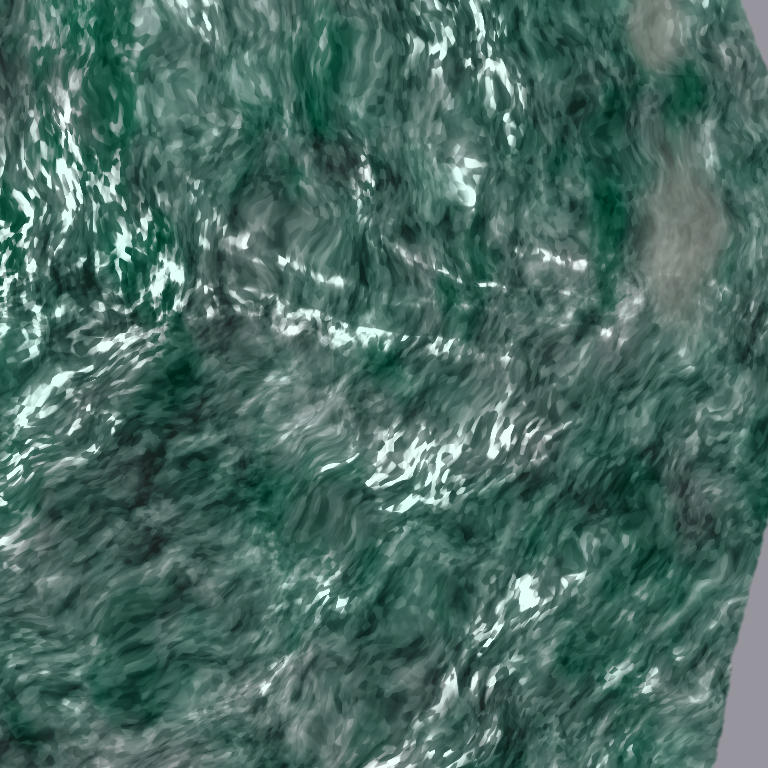
Give the GLSL for this texture, as a Shadertoy shader.

```glsl
// Green mica schist: silvery flakes and fibres that run upright at the top
// and slant below, drawn with stretched noise and soft Voronoi facets.
// Pale quartz lenses and a grey backdrop lie along the right side.

const vec3 BACKDROP = vec3(0.59, 0.58, 0.61);
const vec3 QUARTZ = vec3(0.50, 0.53, 0.50);
const vec3 DEEP_GREEN = vec3(0.03, 0.30, 0.22);

float hash(vec2 p) {
    vec3 q = fract(p.xyx * vec3(0.1031, 0.1030, 0.0973));
    q += dot(q, q.yzx + 33.33);
    return fract((q.x + q.y) * q.z);
}

float noise(vec2 p) {
    vec2 cell = floor(p), f = fract(p);
    f = f * f * (3.0 - 2.0 * f);
    float low = mix(hash(cell), hash(cell + vec2(1, 0)), f.x);
    float high = mix(hash(cell + vec2(0, 1)), hash(cell + vec2(1, 1)), f.x);
    return mix(low, high, f.y);
}

float fbm(vec2 p, int octaves) {
    float sum = 0.0, total = 0.0, weight = 1.0;
    for (int i = 0; i < octaves; i++) {
        sum += weight * noise(p);
        total += weight;
        weight *= 0.55;
        p = mat2(1.6, 1.2, -1.2, 1.6) * p + 17.3;
    }
    return sum / total;
}

vec2 rotate(vec2 p, float angle) {
    float c = cos(angle), s = sin(angle);
    return vec2(c * p.x + s * p.y, c * p.y - s * p.x);
}

// Random brightness per Voronoi cell, blended softly across cell borders
float facets(vec2 p) {
    vec2 cell = floor(p);
    float sum = 0.0, total = 1e-6;
    for (int y = -1; y <= 1; y++)
    for (int x = -1; x <= 1; x++) {
        vec2 id = cell + vec2(x, y);
        vec2 d = id + vec2(hash(id + 7.1), hash(id + 41.7)) - p;
        float weight = exp(-14.0 * dot(d, d));
        sum += weight * hash(id + 93.0);
        total += weight;
    }
    return sum / total;
}

float ellipse(vec2 p, vec2 center, vec2 radius, float softness) {
    float d = length((p - center) / radius);
    return 1.0 - smoothstep(1.0 - softness, 1.0 + softness, d);
}

// Relief of mica lying along one direction, roughly centred on zero
float micaTone(vec2 p, float angle, float sheen) {
    vec2 q = rotate(p, angle) + angle * 3.0;
    float fibre = (fbm(q * vec2(16.0, 48.0), 4) - 0.5) / 0.13;
    float coarse = facets(q * vec2(38.0, 72.0));
    float fine = facets(q * vec2(85.0, 170.0) + 9.0);
    float crease = 1.0 - abs(2.0 * fbm(q * vec2(9.0, 24.0) + 31.0, 3) - 1.0);
    float glint = smoothstep(0.45, 0.95, 0.55 * coarse + 0.45 * fine + 0.04 * fibre);
    float grain = 0.46 * fibre + 1.1 * (coarse - 0.5) + 1.3 * (fine - 0.5);
    return grain - 0.7 * pow(crease, 14.0) + sheen * (0.45 + 3.2 * glint);
}

// Six tones from shadowed green to silver
vec3 micaColor(float tone) {
    vec3 ramp[6] = vec3[6](
        vec3(0.15, 0.26, 0.24), vec3(0.23, 0.35, 0.32), vec3(0.31, 0.42, 0.40),
        vec3(0.41, 0.51, 0.48), vec3(0.55, 0.62, 0.61), vec3(0.73, 0.82, 0.80));
    float level = (tone + 1.3) / 0.68;
    vec3 color = ramp[0] * (1.0 - 0.3 * clamp(-level, 0.0, 1.5));
    for (int i = 1; i < 6; i++)
        color = mix(color, ramp[i], clamp(level - float(i - 1), 0.0, 1.0));
    return color + 0.12 * clamp(level - 5.0, 0.0, 1.5);
}

float rockEdge(float y) {
    float lower = 0.085 * (1.0 - smoothstep(-0.05, 0.48, y));
    float upper = 0.05 * smoothstep(0.85, 1.02, y);
    return 1.015 - lower - upper + 0.016 * (fbm(vec2(y * 22.0, 3.0), 4) - 0.5);
}

void mainImage(out vec4 fragColor, in vec2 fragCoord) {
    vec2 uv = fragCoord / iResolution.xy;
    vec2 wobble = vec2(fbm(uv * 7.0, 3), fbm(uv * 7.0 + 50.0, 3)) - 0.5;
    vec2 p = uv + 0.07 * wobble;

    // Fibre directions: upright above, slanted below, flatter at lower left
    float upright = smoothstep(0.48, 0.72, p.y);
    float flatter = (1.0 - upright) * (1.0 - smoothstep(0.2, 0.5, p.x));
    float slanted = 1.0 - upright - flatter;

    // Silvery areas: a broad left patch and drifting streaks
    float drift = fbm(rotate(p, mix(0.7, 1.57, upright)) * vec2(5.0, 11.0) + 4.0, 3);
    float sheen = smoothstep(0.52, 0.72, drift) * (1.0 - 0.6 * smoothstep(0.6, 0.9, uv.x));
    sheen = max(sheen, 0.85 * ellipse(p, vec2(0.07, 0.64), vec2(0.15, 0.2), 0.35));

    float tone = upright * micaTone(p, 1.6, sheen)
        + slanted * micaTone(p, 0.95, sheen)
        + flatter * micaTone(p, 0.5, sheen);
    tone /= length(vec3(upright, slanted, flatter));
    tone += 2.6 * (fbm(p * 5.0 + 12.0, 3) - 0.5) - 0.28;
    tone += 0.4 * smoothstep(0.75, 0.95, uv.x);
    vec3 color = micaColor(tone);

    // Patches of richer green, strongest among the upright fibres
    float green = smoothstep(0.5, 0.75, fbm(p * vec2(13.0, 6.0) + 71.0, 3));
    green *= (0.35 + 0.35 * upright) * (1.0 - smoothstep(0.3, 1.6, tone));
    color = mix(color, DEEP_GREEN + 0.06 * tone, green);
    color += vec3(-0.13, 0.03, -0.02) * (fbm(p * 9.0 + 23.0, 3) - 0.42);

    // Cloudy quartz lenses
    float quartz = ellipse(p, vec2(0.87, 0.68), vec2(0.055, 0.12), 0.4);
    quartz = max(quartz, ellipse(p, vec2(0.86, 0.97), vec2(0.035, 0.07), 0.4));
    vec3 cloud = QUARTZ + 0.2 * (fbm(p * 28.0, 4) - 0.5) + 0.02 * tone;
    color = mix(color, cloud, 0.8 * quartz);

    float outside = smoothstep(-0.003, 0.003, uv.x - rockEdge(uv.y));
    color = mix(color, BACKDROP, outside);
    fragColor = vec4(clamp(color, 0.0, 1.0), 1.0);
}
```
